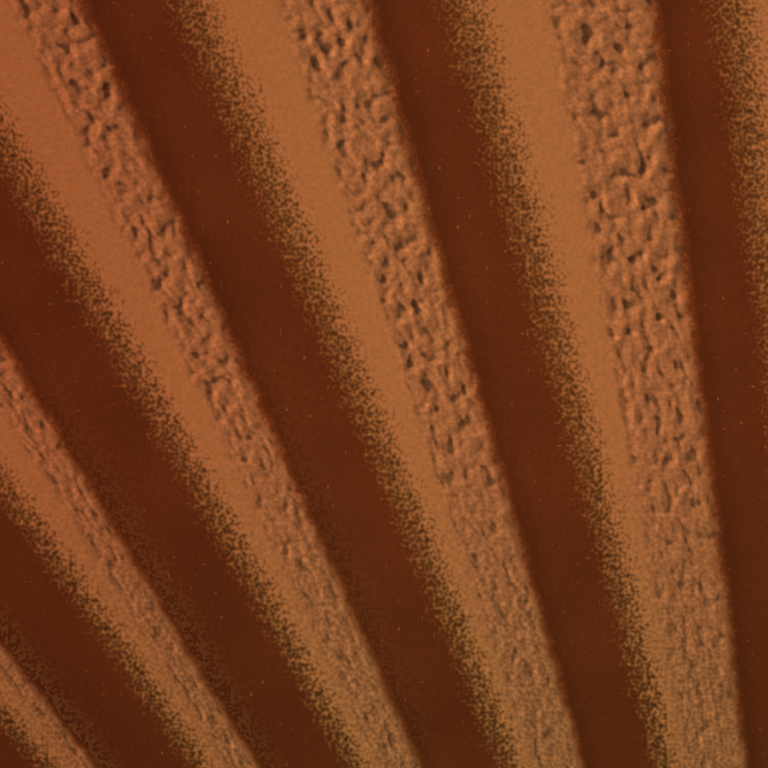
Give the GLSL for this texture, as a Shadertoy shader.

```glsl
// Fan of rust-coloured ridges with leathery crests and dark grooves between them.

const vec2  APEX = vec2(1.133, -1.318);     // point where all ridges converge
const float FIRST_EDGE = 0.118;             // ray slope of the rightmost groove
const float SPACING = 0.1605;               // ray slope between grooves
const vec2  BUMP_SCALE = vec2(125.0, 48.0); // across and along the ridge
const float GRAIN_SCALE = 190.0;
const float EDGE_WOBBLE = 0.035;
const float RELIEF = 0.34;

const vec3 GROOVE = vec3(0.375, 0.160, 0.062);
const vec3 SLOPE  = vec3(0.440, 0.250, 0.115);
const vec3 CREST  = vec3(0.645, 0.383, 0.205);
const vec3 ROUGH  = vec3(0.600, 0.355, 0.200);
const vec3 RED_TINT  = vec3(0.96, 0.88, 0.88);
const vec3 DUSK_TINT = vec3(0.89, 0.96, 0.94);

vec2 hashGradient(vec2 cell) {
    vec3 h = fract(cell.xyx * vec3(0.1031, 0.1030, 0.0973));
    h += dot(h, h.yzx + 33.33);
    float angle = 6.28318 * fract((h.x + h.y) * h.z);
    return vec2(cos(angle), sin(angle));
}

// Gradient noise, roughly -0.7 to 0.7
float noise(vec2 p) {
    vec2 i = floor(p), f = p - i;
    vec2 u = f * f * f * (f * (f * 6.0 - 15.0) + 10.0);
    vec2 e = vec2(0.0, 1.0);
    float low  = mix(dot(hashGradient(i), f),
                     dot(hashGradient(i + e.yx), f - e.yx), u.x);
    float high = mix(dot(hashGradient(i + e.xy), f - e.xy),
                     dot(hashGradient(i + e.yy), f - e.yy), u.x);
    return mix(low, high, u.y);
}

float leather(vec2 p) {
    p += 0.45 * vec2(noise(p * 0.6 + 7.0), noise(p * 0.6 + 31.0));
    return noise(p) + 0.45 * noise(p * 1.9 + 13.0);
}

void mainImage(out vec4 fragColor, in vec2 fragCoord) {
    vec2 uv = fragCoord / iResolution.xy;
    vec2 ray = uv - APEX;
    float slope = -ray.x / ray.y;
    vec2 fan = vec2(slope, length(ray));

    // Fine grain and larger patches
    float grain = noise(uv * GRAIN_SCALE) + 0.5 * noise(uv * GRAIN_SCALE * 0.47 + 5.0);
    float patches = noise(uv * 9.0 + 3.0);

    // Position within one period: 0 at the groove, rising rightward to 1
    float wobble = 0.6 * noise(uv * 28.0) + 0.4 * noise(uv * 75.0 + 9.0);
    float period = (slope - FIRST_EDGE) / SPACING + EDGE_WOBBLE * wobble;
    float index = ceil(period);
    float across = index - period;

    // Ridge profile: groove, grainy slope, smooth crest, rough crest
    float grooveEnd = 0.20 + 0.05 * index + 0.17 * (1.0 - uv.y);
    float ragged = across + 0.07 * grain;
    float slopeMask = smoothstep(grooveEnd - 0.06, grooveEnd + 0.05, ragged);
    float crestMask = smoothstep(grooveEnd + 0.03, grooveEnd + 0.17, ragged);
    float farEdge = 1.0 - smoothstep(0.93, 1.0, across + 0.025 * grain);
    float roughStart = 0.54 + 0.06 * index;
    float roughMask = smoothstep(roughStart - 0.03, roughStart + 0.05,
                                 across + 0.05 * wobble) * farEdge;

    // Embossed bumps lit from the upper left
    vec2 bumpPos = fan * BUMP_SCALE;
    float height = leather(bumpPos);
    float relief = height - leather(bumpPos + vec2(0.38, 0.22));
    float pits = smoothstep(0.12, 0.55, -height);

    // Base colours
    vec3 ridge = mix(SLOPE, CREST, crestMask);
    ridge = mix(ridge, ROUGH, roughMask);
    vec3 groove = GROOVE * (0.98 + 0.10 * patches);
    groove *= 0.90 + 0.10 * smoothstep(0.0, 0.12, across);
    float dust = smoothstep(0.75, 0.1, uv.x) * smoothstep(0.65, 0.1, uv.y);
    dust *= smoothstep(0.0, 0.25, grain + 0.15) * smoothstep(0.22, 0.02, across);
    groove = mix(groove, SLOPE, 0.65 * dust);
    vec3 color = mix(groove, ridge, slopeMask * farEdge);

    // Surface texture
    float roughness = roughMask * (0.55 + 0.45 * smoothstep(0.15, 0.6, uv.y));
    color *= 1.0 + RELIEF * roughness * relief - 0.30 * roughness * pits;
    float sloping = slopeMask * (1.0 - crestMask);
    float grainAmount = 0.07 + 0.38 * sloping + 0.10 * roughMask;
    grainAmount += 0.14 * slopeMask * farEdge * smoothstep(0.5, 0.0, uv.y);
    color *= 1.0 + grainAmount * grain;

    // Sparse bright flecks
    float fleck = smoothstep(0.40, 0.62, noise(uv * 130.0 + 41.0));
    color += 0.13 * fleck * vec3(1.0, 0.65, 0.42) * (1.0 - 0.7 * crestMask);

    // Broad light: redder at left, duller toward the bottom
    color *= mix(vec3(1.0), RED_TINT, smoothstep(0.55, 0.0, uv.x));
    color *= mix(vec3(1.0), DUSK_TINT, smoothstep(0.5, 0.0, uv.y));
    fragColor = vec4(clamp(color, 0.0, 1.0), 1.0);
}
```
